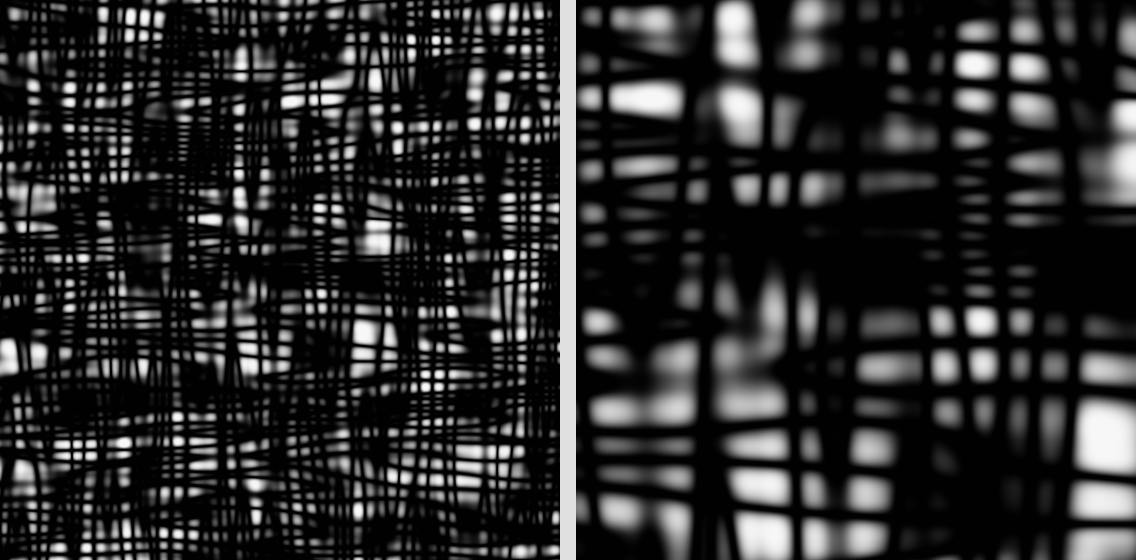
Left: the whole. Right: its middle third, enlarged.
A Shadertoy shader for this pattern:

```glsl
const float THREADS = 40.0;        // noise cells across a thread direction
const float LENGTHWISE = 4.6;      // noise cells along a thread
const vec2  WARP_FREQ = vec2(5.0, 0.8);
const float WARP_AMOUNT = 1.5;     // local change of thread spacing
const float EVENNESS = 0.3;        // smaller values level the streak heights
const float BLACK_LEVEL = 0.062;   // weave product that is still black
const float WHITE_LEVEL = 0.366;   // weave product that reaches full white
const vec2  WARP_SEED = vec2(37.3, 11.7);
const vec2  WEFT_SEED = vec2(83.1, 59.4);
const vec3  DARK = vec3(0.004);
const vec3  LIGHT = vec3(0.97);

// Unit gradient for a lattice point
vec2 latticeGradient(vec2 cell) {
    vec3 p = fract(cell.xyx * vec3(0.1031, 0.1030, 0.0973));
    p += dot(p, p.yzx + 33.33);
    float angle = 6.28319 * fract((p.x + p.y) * p.z);
    return vec2(cos(angle), sin(angle));
}

float gradientNoise(vec2 p) {
    vec2 cell = floor(p);
    vec2 f = fract(p);
    vec2 u = f * f * f * (f * (f * 6.0 - 15.0) + 10.0);
    vec2 e = vec2(1.0, 0.0);
    float a = dot(latticeGradient(cell), f);
    float b = dot(latticeGradient(cell + e.xy), f - e.xy);
    float c = dot(latticeGradient(cell + e.yx), f - e.yx);
    float d = dot(latticeGradient(cell + e.xx), f - e.xx);
    return mix(mix(a, b, u.x), mix(c, d, u.x), u.y);
}

// Long streaks along y with dark creases where the noise changes sign
float streaks(vec2 p, vec2 seed) {
    float shift = WARP_AMOUNT * gradientNoise(p * WARP_FREQ + seed.yx);
    vec2 q = p * vec2(THREADS, LENGTHWISE) + vec2(shift, 0.0);
    float height = abs(gradientNoise(q + seed));
    return height / (height + EVENNESS);
}

void mainImage(out vec4 fragColor, in vec2 fragCoord) {
    vec2 uv = fragCoord / iResolution.y;

    // Crossing the two streak directions leaves small bright panes
    float weave = streaks(uv, WARP_SEED) * streaks(uv.yx, WEFT_SEED);
    float brightness = smoothstep(BLACK_LEVEL, WHITE_LEVEL, weave);

    fragColor = vec4(mix(DARK, LIGHT, brightness), 1.0);
}
```
